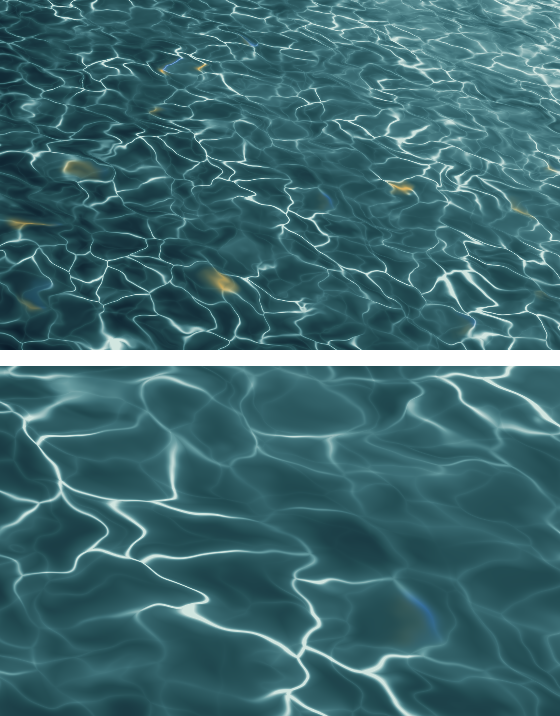
Top: the whole. Bottom: its middle third, enlarged.
Write a Shadertoy shader that draws this texture.

```glsl
// Sunlit rippling pool water: a net of caustic light receding towards a hazy far corner.

const float HORIZON = 2.4;               // height of the vanishing line
const float LEAN = 0.20;                 // sideways lean of the upright strands
const float SLOPE = 0.15;                // downward slope of the cross strands
const vec2 CELL_COUNT = vec2(20.0, 64.0);
const float WARP = 1.6;                  // bending of the net
const float LINE_WIDTH = 0.055;
const float LINE_LIGHT = 0.58;
const float GLOW_LIGHT = 0.24;
const float SPARK_CHANCE = 0.09;

const vec3 DEEP = vec3(0.035, 0.10, 0.155);
const vec3 DARK_TEAL = vec3(0.135, 0.30, 0.325);
const vec3 TEAL = vec3(0.24, 0.44, 0.47);
const vec3 PALE_TEAL = vec3(0.39, 0.60, 0.62);
const vec3 LIGHT = vec3(0.82, 0.90, 0.88);
const vec3 AMBER = vec3(0.88, 0.66, 0.27);
const vec3 BLUE = vec3(0.14, 0.40, 0.85);

vec2 hash2(vec2 p) {
    vec3 q = fract(p.xyx * vec3(0.1031, 0.1030, 0.0973));
    q += dot(q, q.yzx + 33.33);
    return fract((q.xx + q.yz) * q.zy);
}

float noise(vec2 p) {
    vec2 i = floor(p), f = fract(p);
    f = f * f * (3.0 - 2.0 * f);
    float low = mix(hash2(i).x, hash2(i + vec2(1, 0)).x, f.x);
    float high = mix(hash2(i + vec2(0, 1)).x, hash2(i + vec2(1, 1)).x, f.x);
    return mix(low, high, f.y);
}

float fbm(vec2 p) {
    float sum = 0.0, amp = 0.53;
    for (int i = 0; i < 4; i++) {
        sum += amp * noise(p);
        p = mat2(1.6, 1.2, -1.2, 1.6) * p + 17.3;
        amp *= 0.5;
    }
    return sum;
}

// Gap between the two nearest cell centres: zero on the strands of the net
float netGap(vec2 p) {
    vec2 cell = floor(p), f = fract(p);
    float first = 9.0, second = 9.0;
    for (int y = -1; y <= 1; y++)
    for (int x = -1; x <= 1; x++) {
        vec2 o = vec2(x, y);
        float d = length(o + 0.1 + 0.8 * hash2(cell + o) - f);
        second = min(second, max(first, d));
        first = min(first, d);
    }
    return second - first;
}

// Sparse split-colour glints: x is the amber share, y the blue share
vec2 sparks(vec2 p) {
    vec2 cell = floor(p), rnd = hash2(cell + 91.0);
    vec2 d = (fract(p) - 0.35 - 0.3 * rnd.yx) / vec2(0.32, 0.34);
    float spot = step(rnd.x, SPARK_CHANCE) * smoothstep(1.0, 0.2, length(d));
    float side = smoothstep(-0.3, 0.3, d.x + 0.8 * d.y + 1.6 * (rnd.y - 0.7));
    return spot * vec2(1.0 - side, side);
}

vec3 waterColour(float t) {
    vec3 c = mix(DEEP, DARK_TEAL, clamp(t / 0.28, 0.0, 1.0));
    c = mix(c, TEAL, clamp((t - 0.28) / 0.24, 0.0, 1.0));
    c = mix(c, PALE_TEAL, clamp((t - 0.52) / 0.23, 0.0, 1.0));
    return mix(c, LIGHT, clamp((t - 0.75) / 0.3, 0.0, 1.0));
}

void mainImage(out vec4 fragColor, in vec2 fragCoord) {
    vec2 uv = fragCoord / iResolution.xy;
    vec2 s = fragCoord / iResolution.y - vec2(0.5 * iResolution.x / iResolution.y, 0.0);

    // Lay the tilted canvas onto the receding water plane
    s += vec2(LEAN * s.y, SLOPE * s.x);
    float nearness = HORIZON - s.y;
    vec2 ground = CELL_COUNT * vec2(s.x, 1.0) / nearness;
    float far = HORIZON / nearness;
    float haze = smoothstep(1.05, 1.85, uv.x + uv.y);

    // Slow swell plus a finer sideways refraction by the surface
    vec2 swell = vec2(fbm(ground * 0.55), fbm(ground * 0.55 + 40.0)) - 0.5;
    float ripple = noise(ground * vec2(0.9, 2.1) + 2.5 * swell) - 0.5;
    vec2 p = ground + WARP * swell + vec2(0.7, 0.2) * ripple;
    float pixel = max(length(dFdx(p)), length(dFdy(p)));

    // Sharp strands of uneven strength, with a soft glow around them
    float gap = netGap(p);
    float strength = smoothstep(0.26, 0.72, fbm(ground * 0.7 + 7.0));
    float swelling = pow(noise(p * 1.4 + 23.0), 4.0);
    float width = LINE_WIDTH * (0.6 + 2.2 * swelling) * pow(far, 1.5);
    width = max(width, 0.8 * pixel);
    float strand = exp(-gap * gap / (width * width)) * strength * (1.0 - 0.65 * haze);
    float glow = exp(-gap / 0.17) * (0.4 + 0.6 * strength);

    // Fainter, finer net, and curled contour lines in patches
    float fineGap = netGap(p * vec2(1.2, 1.3) + 1.6 * swell.yx + 51.0);
    float veil = exp(-fineGap / 0.12) * noise(ground * 0.8 + 31.0);
    float curlPatch = smoothstep(0.58, 0.78, noise(ground * 0.3 + 63.0));
    float curls = curlPatch * pow(0.5 + 0.5 * sin(34.0 * fbm(p * 0.5 + 5.0)), 3.0);

    // Broad light, with streaks of reflected sky in the far corner
    float tone = 0.135 + 0.20 * uv.x + 0.06 * uv.y + 0.25 * uv.x * uv.y;
    tone += 0.28 * (fbm(p * 0.7 + 11.0) - 0.5) - 0.07 * smoothstep(0.1, 0.6, gap);
    float streaks = fbm(ground * vec2(0.5, 0.8) + 3.0 * swell + 71.0) - 0.5;
    tone += haze * (0.05 + 0.6 * streaks);
    tone += GLOW_LIGHT * glow * (1.0 - 0.5 * haze) + 0.22 * veil + 0.10 * curls;
    tone += LINE_LIGHT * strand;

    vec3 colour = waterColour(tone);
    vec2 spark = sparks(p * 0.75 + 13.0) * (1.0 - haze);
    spark *= clamp(1.3 * glow, 0.0, 1.0) * 0.85;
    colour = mix(colour, AMBER, spark.x);
    colour = mix(colour, BLUE, spark.y * 0.8);
    fragColor = vec4(clamp(colour, 0.0, 1.0), 1.0);
}
```
